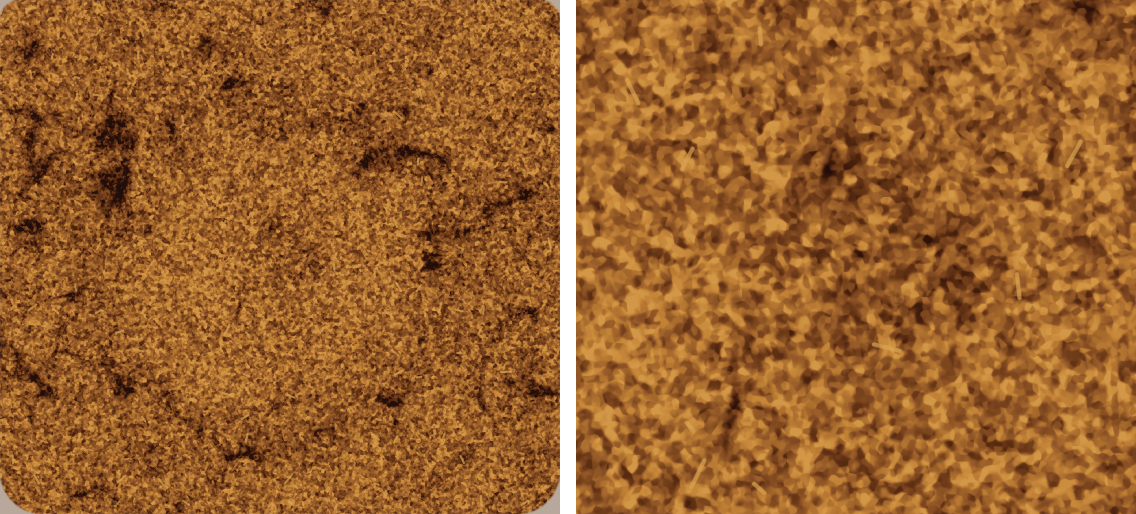
Left: the whole. Right: its middle third, enlarged.
Give the GLSL for this texture, as a Shadertoy shader.

```glsl
// Ground spice heaped in a shallow bowl: fine elongated grains over lumpy clumps,
// with dark crevices, sparse pale fibres and a soft ring-shaped bank.
// Cellular noise at several scales sums to one tone, which indexes a colour ramp.

const vec3 PIT    = vec3(0.13, 0.05, 0.035);
const vec3 UMBER  = vec3(0.22, 0.09, 0.04);
const vec3 BROWN  = vec3(0.36, 0.18, 0.07);
const vec3 RUST   = vec3(0.47, 0.26, 0.11);
const vec3 OCHRE  = vec3(0.57, 0.34, 0.15);
const vec3 AMBER  = vec3(0.67, 0.43, 0.18);
const vec3 GOLD   = vec3(0.77, 0.52, 0.22);
const vec3 STRAW  = vec3(0.86, 0.65, 0.32);
const vec3 RIM    = vec3(0.72, 0.66, 0.61);

const float BASE_TONE     = 3.12;  // ramp position of the average grain
const float COARSE_FREQ   = 135.0; // grains per canvas height
const float FINE_FREQ     = 235.0;
const float COARSE_AMOUNT = 3.9;
const float FINE_AMOUNT   = 2.9;
const float CLUMP_FREQ    = 14.0;
const float CLUMP_AMOUNT  = 2.2;
const float PIT_DEPTH     = 2.6;
const float FIBRE_FREQ    = 24.0;
const float FIBRE_SHARE   = 0.22;
const vec2  BOWL_CENTRE   = vec2(-0.02, -0.025);
const vec2  BOWL_RADII    = vec2(0.355, 0.32);

vec3 hash3(vec2 p) {
    vec3 q = fract(p.xyx * vec3(0.1031, 0.1030, 0.0973));
    q += dot(q, q.yxz + 33.33);
    return fract((q.xxy + q.yzz) * q.zyx);
}

// Blended cellular noise: each seed is a fleck with its own tone and direction.
float grains(vec2 p, float sharpness) {
    vec2 cell = floor(p);
    float sum = 0.0, total = 0.0;
    for (int j = -1; j <= 1; j++)
    for (int i = -1; i <= 1; i++) {
        vec2 id = cell + vec2(i, j);
        vec3 h = hash3(id);
        vec2 d = p - id - 0.1 - 0.8 * h.xy;
        float angle = 6.2832 * fract(h.z * 17.0 + h.x);
        vec2 dir = vec2(cos(angle), sin(angle));
        vec2 local = vec2(dot(d, dir) * 0.75, dot(d, vec2(-dir.y, dir.x)) * 1.3);
        float weight = exp(-sharpness * dot(local, local));
        sum += weight * h.z;
        total += weight;
    }
    return sum / max(total, 1e-5);
}

// Squared distance to the nearest seed: low on lumps, high in the gaps.
float gaps(vec2 p) {
    vec2 cell = floor(p);
    float nearest = 4.0;
    for (int j = -1; j <= 1; j++)
    for (int i = -1; i <= 1; i++) {
        vec2 id = cell + vec2(i, j);
        vec2 d = p - id - hash3(id + 71.0).xy;
        nearest = min(nearest, dot(d, d));
    }
    return nearest;
}

// Coverage of sparse short fibres, one candidate per cell.
float fibres(vec2 p, float pixel) {
    vec2 id = floor(p);
    vec3 h = hash3(id + 19.0);
    float angle = 6.2832 * fract(h.x * 13.0 + h.y);
    vec2 dir = vec2(cos(angle), sin(angle));
    vec2 d = fract(p) - mix(vec2(0.35), vec2(0.65), h.xy);
    float along = dot(d, dir);
    float halfLength = mix(0.08, 0.24, h.y);
    float dist = length(d - dir * clamp(along, -halfLength, halfLength));
    return step(h.z, FIBRE_SHARE) * (1.0 - smoothstep(0.02, 0.03 + pixel, dist));
}

vec3 ramp(float t) {
    vec3 c = mix(PIT, UMBER, clamp(t + 1.0, 0.0, 1.0));
    c = mix(c, BROWN, clamp(t, 0.0, 1.0));
    c = mix(c, RUST,  clamp(t - 1.0, 0.0, 1.0));
    c = mix(c, OCHRE, clamp(t - 2.0, 0.0, 1.0));
    c = mix(c, AMBER, clamp(t - 3.0, 0.0, 1.0));
    c = mix(c, GOLD,  clamp(t - 4.0, 0.0, 1.0));
    return mix(c, STRAW, 0.6 * clamp(t - 5.0, 0.0, 1.0));
}

void mainImage(out vec4 fragColor, in vec2 fragCoord) {
    vec2 p = (fragCoord - 0.5 * iResolution.xy) / iResolution.y;
    float pixel = 1.0 / iResolution.y;

    // Bowl: a wobbling bank, a smooth floor and a small central dip
    vec2 warp = 0.012 * sin(p.yx * vec2(23.0, 19.0) + 2.0 * sin(p * 31.0));
    float patches = grains(p * 6.0 + 40.0, 4.0);
    float r = length((p + 2.0 * warp - BOWL_CENTRE) / BOWL_RADII);
    float bank = exp(-pow((r - 1.0) / 0.13, 2.0)) * (0.4 + 1.2 * patches);
    float bowlFloor = 1.0 - smoothstep(0.55, 1.0, r);
    float dip = exp(-dot(p - vec2(0.03, 0.01), p - vec2(0.03, 0.01)) / 0.003);

    // Clumps and the crevices between them
    vec2 q = (p + warp) * vec2(0.9, 1.1) * CLUMP_FREQ;
    float gap = 0.5 * gaps(q) + 0.3 * gaps(q * 2.1 + 7.0) + 0.2 * gaps(q * 4.3 + 23.0);
    float coarse = grains(p * COARSE_FREQ, 8.0) - 0.5;
    float fine = grains(p * FINE_FREQ + 90.0, 8.0) - 0.5;
    float pit = gap + 0.28 * (0.5 - patches) + 0.1 * bank - 0.11 * bowlFloor + 0.15 * coarse;
    pit = smoothstep(0.38, 0.58, pit + 0.08 * dip);

    // Sum of all relief as one tone
    float tone = BASE_TONE + COARSE_AMOUNT * coarse + FINE_AMOUNT * fine;
    tone -= CLUMP_AMOUNT * (gap - 0.25) * (1.0 - 0.5 * bowlFloor) + PIT_DEPTH * pit;
    tone += 0.5 * bowlFloor - 0.55 * bank - 1.0 * dip + 0.6 * (patches - 0.5);
    vec3 color = ramp(tone);
    color = mix(color, STRAW, 0.7 * (1.0 - pit) * fibres(p * FIBRE_FREQ, pixel * FIBRE_FREQ));

    // Pale rim showing past the rounded corners
    float radius = p.y < 0.0 ? 0.085 : 0.04;
    vec2 corner = abs(p) - 0.5 * iResolution.xy / iResolution.y + radius;
    float outside = length(max(corner, 0.0)) - radius;
    color = mix(color, RIM, smoothstep(-pixel, 2.0 * pixel, outside));
    fragColor = vec4(color, 1.0);
}
```
